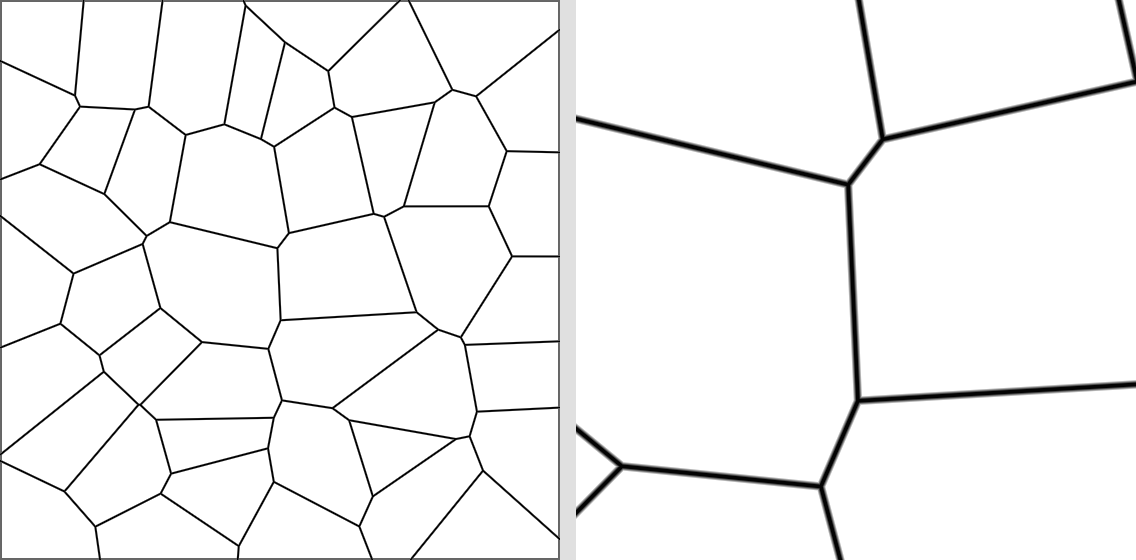
Left, the full canvas; right, a detail of the centre.
Give the GLSL for this pattern, as a three.js fragment shader.

```glsl
// Thin black outlines of an irregular Voronoi mosaic on white, with a fine frame.
// Seeds are scattered one per box of a coarse grid; each line is drawn from the
// exact distance to the bisector between the nearest seed and its neighbours.

varying vec2 vUv;

const int   COLUMNS      = 6;
const int   ROWS         = 7;
const float JITTER       = 1.0;     // 0 = regular grid, 1 = anywhere in the box
const vec2  SEED_OFFSET  = vec2(17.0, 43.0);
const float LINE_WIDTH   = 0.0036;
const float FRAME_WIDTH  = 0.0022;
const float FRAME_INSET  = 0.0018;  // canvas edge to centre of the frame line
const float EDGE_SOFT    = 0.0010;  // half width of the smoothed line edge
const vec3  PAPER_COLOR  = vec3(1.0);
const vec3  INK_COLOR    = vec3(0.01);

// Two random values from 0 to 1, without sine
vec2 hash22(vec2 p) {
  vec3 q = fract(vec3(p.xyx) * vec3(0.1031, 0.1030, 0.0973));
  q += dot(q, q.yzx + 33.33);
  return fract((q.xx + q.yz) * q.zy);
}

// Position of the seed that belongs to one grid box
vec2 seedPoint(int column, int row) {
  vec2 box = vec2(float(column), float(row));
  vec2 shift = 0.5 + JITTER * (hash22(box + SEED_OFFSET) - 0.5);
  return (box + shift) / vec2(float(COLUMNS), float(ROWS));
}

// Distance from p to the closest cell border
float borderDistance(vec2 p) {
  // First pass: nearest seed
  vec2 nearest = vec2(0.0);
  float best = 1e5;
  for (int j = 0; j < ROWS; j++) {
    for (int i = 0; i < COLUMNS; i++) {
      vec2 s = seedPoint(i, j);
      float d = dot(s - p, s - p);
      if (d < best) {
        best = d;
        nearest = s;
      }
    }
  }
  // Second pass: closest bisector towards any other seed
  float border = 1e5;
  for (int j = 0; j < ROWS; j++) {
    for (int i = 0; i < COLUMNS; i++) {
      vec2 s = seedPoint(i, j);
      vec2 across = s - nearest;
      float gap = length(across);
      if (gap > 1e-5) {
        border = min(border, dot(0.5 * (s + nearest) - p, across / gap));
      }
    }
  }
  return border;
}

// Coverage of a line with smoothed edges
float stroke(float dist, float width) {
  return clamp(0.5 + (0.5 * width - dist) / (2.0 * EDGE_SOFT), 0.0, 1.0);
}

void main() {
  float cellLines = stroke(borderDistance(vUv), LINE_WIDTH);

  // Frame line just inside the canvas
  vec2 toEdge = min(vUv, 1.0 - vUv);
  float frame = stroke(abs(min(toEdge.x, toEdge.y) - FRAME_INSET), FRAME_WIDTH);

  float ink = max(cellLines, frame);
  gl_FragColor = vec4(mix(PAPER_COLOR, INK_COLOR, ink), 1.0);
}
```
